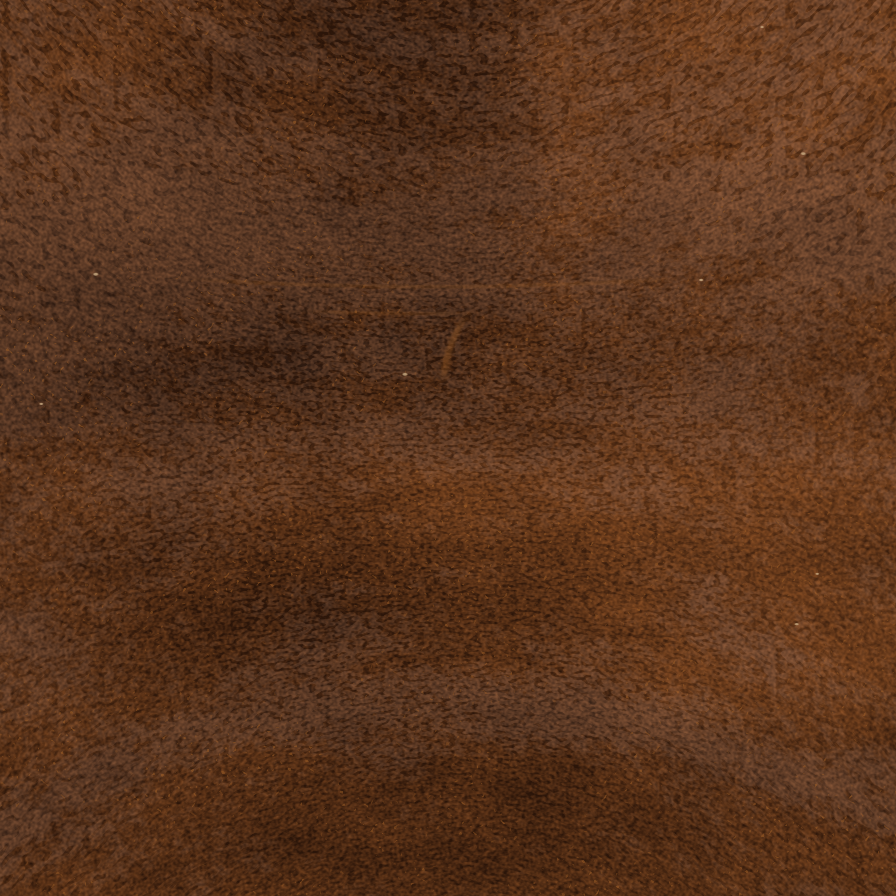
This texture is drawn by a Shadertoy shader. Its source:

```glsl
// Weathered rusty steel sheet: fanned pitted grain, soft stains, flecks and a scratch.

const vec3 RUST_DARK   = vec3(0.20, 0.102, 0.045);
const vec3 RUST_LIGHT  = vec3(0.50, 0.282, 0.128);
const vec3 SLATE_DARK  = vec3(0.21, 0.128, 0.085);
const vec3 SLATE_LIGHT = vec3(0.50, 0.318, 0.205);
const vec3 OCHRE       = vec3(0.62, 0.370, 0.150);
const vec3 CREAM       = vec3(0.78, 0.660, 0.500);
const float FAN_CENTER = 0.47;
const float FAN_BEND   = 2.2;
const mat2 TILT = mat2(0.8, 0.6, -0.6, 0.8);

vec2 hash2(vec2 p) {
    vec3 q = fract(p.xyx * vec3(0.1031, 0.1030, 0.0973));
    q += dot(q, q.yzx + 33.33);
    return fract((q.xx + q.yz) * q.zy);
}

float corner(vec2 cell, vec2 f, vec2 offset) {
    float angle = 6.2832 * hash2(cell + offset).x;
    return dot(vec2(cos(angle), sin(angle)), f - offset);
}

// Gradient noise, roughly -0.7 to 0.7
float gradientNoise(vec2 p) {
    vec2 cell = floor(p), f = p - cell;
    vec2 s = f * f * f * (f * (f * 6.0 - 15.0) + 10.0);
    float low  = mix(corner(cell, f, vec2(0, 0)), corner(cell, f, vec2(1, 0)), s.x);
    float high = mix(corner(cell, f, vec2(0, 1)), corner(cell, f, vec2(1, 1)), s.x);
    return mix(low, high, s.y);
}

float fbm(vec2 p) {
    float sum = 0.0, gain = 1.0;
    for (int i = 0; i < 5; i++) {
        sum += gain * gradientNoise(p);
        p = TILT * p * 2.03 + 17.3;
        gain *= 0.65;
    }
    return sum;
}

float blob(vec2 p, vec2 center, vec2 radius) {
    vec2 d = (p - center) / radius;
    return exp(-dot(d, d));
}

// Broad light and dark stains
float stains(vec2 p) {
    float topShade = blob(p, vec2(0.46, 0.97), vec2(0.26, 0.20));
    float t = -0.32 * topShade * (1.0 - smoothstep(0.56, 0.64, p.x));
    t += 0.22 * blob(p, vec2(0.90, 0.90), vec2(0.35, 0.28));
    t += 0.08 * blob(p, vec2(0.08, 0.86), vec2(0.20, 0.15));
    t -= 0.18 * blob(p, vec2(0.08, 0.58), vec2(0.35, 0.09));
    t -= 0.18 * blob(p, vec2(0.42, 0.61), vec2(0.35, 0.09));
    t += 0.24 * blob(p, vec2(0.75, 0.47), vec2(0.45, 0.06));
    t -= 0.28 * blob(p, vec2(0.35, 0.34), vec2(0.25, 0.08));
    t += 0.22 * blob(p, vec2(0.85, 0.27), vec2(0.25, 0.12));
    return t - 0.22 * blob(p, vec2(0.50, 0.08), vec2(0.35, 0.12));
}

// Share of grey film over the rust; v is the height along the fan
float greyFilm(vec2 p, float v) {
    float arc = exp(-pow((v + 0.255) / 0.035, 2.0));
    return 0.35 * arc
         + 0.35 * blob(p, vec2(0.28, 0.74), vec2(0.32, 0.07))
         + 0.30 * blob(p, vec2(0.04, 0.64), vec2(0.25, 0.18))
         + 0.30 * blob(p, vec2(0.92, 0.75), vec2(0.25, 0.09))
         - 0.35 * blob(p, vec2(0.50, 0.05), vec2(0.50, 0.14))
         - 0.25 * blob(p, vec2(0.60, 0.36), vec2(0.60, 0.09));
}

// Sparse pale chips, one at most per grid cell
float chips(vec2 p, float count, float chance) {
    vec2 cell = floor(p * count);
    vec2 center = (cell + 0.2 + 0.6 * hash2(cell + 5.0)) / count;
    vec2 pick = hash2(cell + 71.0);
    float d = length((p - center) * vec2(0.6, 1.0));
    float size = mix(0.0005, 0.0015, pick.y);
    return step(pick.x, chance) * (1.0 - smoothstep(size * 0.5, size + 0.001, d));
}

// Short curved scrape, wider in the middle
float scratch(vec2 p) {
    float t = (p.y - 0.57) / 0.085;
    float ends = smoothstep(0.0, 0.25, t) * (1.0 - smoothstep(0.65, 1.05, t));
    float d = abs(p.x - 0.495 - 0.03 * t * t);
    return ends * (1.0 - smoothstep(0.001, 0.007, d));
}

// Faint long line that follows a gentle curve
float hairline(vec2 p, float height, float left, float right) {
    float y = height + 0.12 * (p.x - 0.48) * (p.x - 0.48);
    float ends = smoothstep(left, left + 0.1, p.x) * (1.0 - smoothstep(right - 0.1, right, p.x));
    return ends * (1.0 - smoothstep(0.0005, 0.0035, abs(p.y - y)));
}

void mainImage(out vec4 fragColor, in vec2 fragCoord) {
    vec2 p = fragCoord / iResolution.xy;
    vec2 c = p - vec2(0.5, FAN_CENTER);
    vec2 fan = vec2(c.x, c.y / (1.0 + FAN_BEND * c.x * c.x));

    // Pits: fine and flat in the middle, coarser toward the upper corners
    float coarse = smoothstep(0.15, 0.55, length(c * vec2(0.7, 1.0)) + 0.25 * c.y);
    float finePits = smoothstep(0.0, 0.26, gradientNoise(fan * vec2(115, 265) + 40.0));
    float widePits = smoothstep(0.05, 0.25, gradientNoise(fan * vec2(88, 185) + 90.0));
    float pits = mix(finePits, widePits, coarse);
    float grit = gradientNoise(TILT * p * 270.0) + 0.7 * gradientNoise(fan * vec2(160, 290) + 9.0);
    float streaks = fbm(fan * vec2(5, 22) + 3.0);
    float patches = fbm(p * vec2(7, 9) + 60.0);
    float mottle = fbm(TILT * fan * vec2(35, 60) + 120.0);

    float tone = 0.60 + 1.1 * stains(p) + 0.13 * streaks + 0.13 * patches + 0.10 * mottle;
    tone = clamp(tone - 0.30 * pits + 0.42 * grit, -0.1, 1.15);
    float grey = 0.53 + greyFilm(p, fan.y) + 0.30 * streaks - 0.28 * pits - 0.20 * patches + 0.25 * mottle;
    vec3 color = mix(mix(RUST_DARK, RUST_LIGHT, tone),
                     mix(SLATE_DARK, SLATE_LIGHT, tone), smoothstep(0.2, 0.75, grey));

    // Ochre flecks, scrapes and chips
    float flecks = smoothstep(0.34, 0.52, gradientNoise(TILT * p * 210.0 + 200.0));
    color = mix(color, OCHRE, 0.55 * flecks * smoothstep(-0.4, 0.4, patches));
    float lines = hairline(p, 0.680, 0.18, 0.78) + hairline(p, 0.650, 0.30, 0.56);
    color = mix(color, OCHRE, 0.20 * lines + 0.38 * scratch(p));
    color = mix(color, CREAM, 0.85 * chips(p, 15.0, 0.05));
    fragColor = vec4(color, 1.0);
}
```
